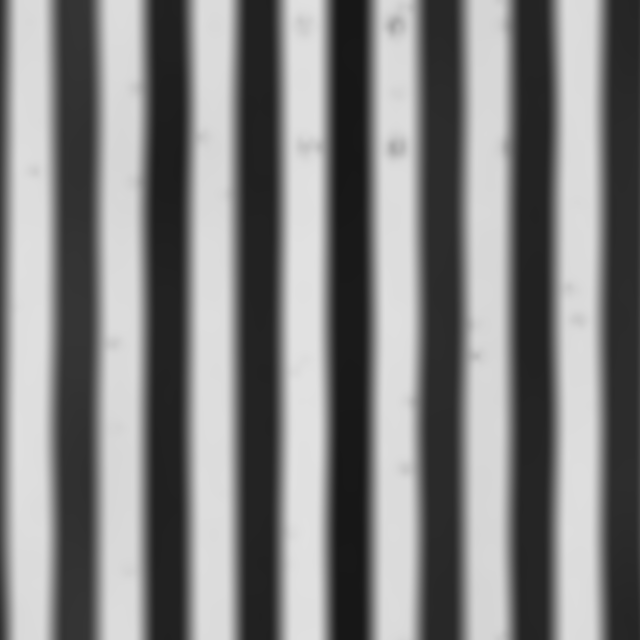
Write a Shadertoy shader that draws this pattern.

```glsl
// Seven soft-edged vertical stripes, pale on charcoal, with uneven tone and faint smudges.

float hash(vec2 p) {
    vec3 q = fract(vec3(p.xyx) * 0.1031);
    q += dot(q, q.yzx + 33.33);
    return fract((q.x + q.y) * q.z);
}

// Value noise on the unit square that wraps after a whole number of cells
float wrapNoise(vec2 uv, vec2 cells) {
    vec2 p = uv * cells;
    vec2 a = mod(floor(p), cells);
    vec2 b = mod(a + 1.0, cells);
    vec2 f = fract(p);
    f = f * f * (3.0 - 2.0 * f);
    return mix(mix(hash(a), hash(vec2(b.x, a.y)), f.x),
               mix(hash(vec2(a.x, b.y)), hash(b), f.x), f.y);
}

// Soft round mark; the vertical distance wraps
float smudge(vec2 offset, vec2 radius) {
    offset.y -= round(offset.y);
    vec2 d = offset / radius;
    return exp(-dot(d, d));
}

void mainImage(out vec4 fragColor, in vec2 fragCoord) {
    const float STRIPES = 7.0;
    const float DARK_TONES[7] = float[7](0.195, 0.12, 0.13, 0.088, 0.165, 0.135, 0.16);
    vec2 uv = fragCoord / iResolution.xy;

    // Stripe coordinate, with pale centres on whole numbers
    float wobble = wrapNoise(uv, vec2(14.0, 6.0)) - 0.5;
    float x = uv.x * STRIPES - 0.333 + 0.025 * wobble;
    float paleId = mod(floor(x + 0.5), STRIPES);
    int darkId = int(mod(floor(x), STRIPES));
    float across = fract(x + 0.5) - 0.5;
    float pale = 1.0 - smoothstep(0.115, 0.385, abs(across));

    // Slow tone drift along each stripe
    float drift = wrapNoise(uv, vec2(7.0, 4.0)) - 0.5;
    float fine = wrapNoise(uv, vec2(42.0, 24.0)) - 0.5;
    float paleTone = 0.835 + 0.04 * hash(vec2(paleId, 9.0)) + 0.03 * drift + 0.008 * fine;
    float darkTone = DARK_TONES[darkId] + 0.03 * drift + 0.004 * fine;

    // Two stronger rows of marks, fading out around the fifth pale stripe
    float stain = 0.0;
    float side = paleId - 4.0;
    for (int i = 0; i < 2; i++) {
        vec2 center = vec2(0.22 * max(side, 0.0), 0.77 + 0.19 * float(i));
        stain += 0.2 * exp(-0.8 * side * side)
               * smudge(vec2(across, uv.y) - center, vec2(0.11, 0.017));
    }

    // Faint scattered marks
    for (int i = 0; i < 5; i++) {
        vec2 seed = vec2(paleId + 3.0, float(i) * 7.0 + 20.0);
        vec2 center = vec2(0.4 * hash(seed) - 0.2, hash(seed + 31.0));
        float strength = 0.08 * pow(hash(seed + 57.0), 2.0);
        stain += strength * smudge(vec2(across, uv.y) - center, vec2(0.1, 0.012));
    }
    stain *= 0.6 + 0.8 * wrapNoise(uv, vec2(90.0, 70.0));

    float tone = mix(darkTone, paleTone - stain, pale);
    fragColor = vec4(vec3(tone), 1.0);
}
```
